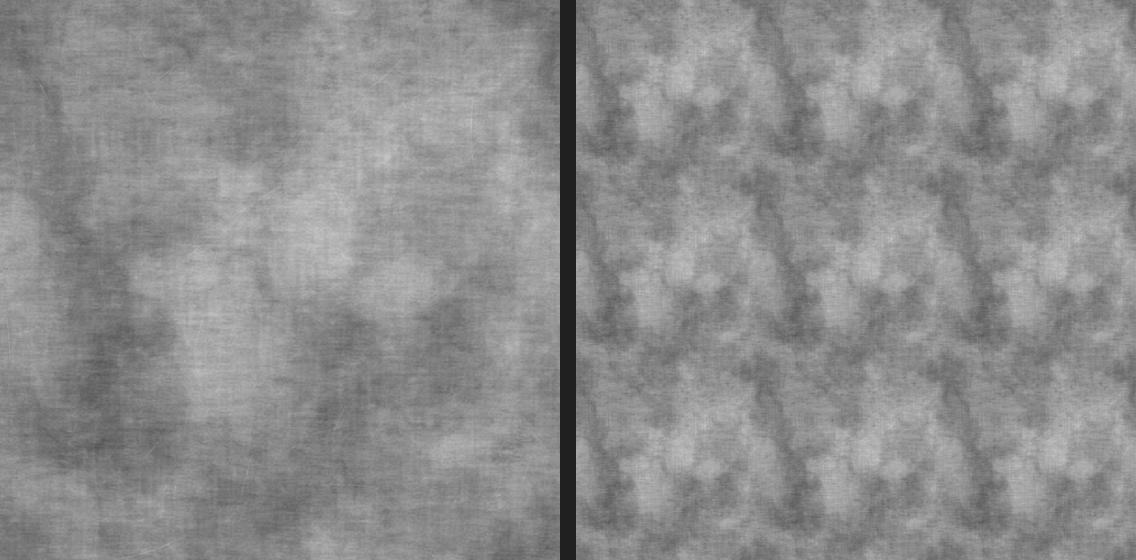
Left, the tile; right, the same tile 3 across and 3 down.
Give the GLSL for this texture, as a Shadertoy shader.

```glsl
float hash(vec2 p) {
    return fract(sin(dot(p, vec2(127.1, 311.7))) * 43758.5453);
}

// Value noise that wraps after a whole number of cells
float noise(vec2 uv, vec2 cells, float seed) {
    vec2 p = uv * cells;
    vec2 cell = floor(p);
    vec2 f = p - cell;
    f = f * f * (3.0 - 2.0 * f);
    vec2 a = mod(cell, cells) + seed;
    vec2 b = mod(cell + 1.0, cells) + seed;
    return mix(mix(hash(a), hash(vec2(b.x, a.y)), f.x),
               mix(hash(vec2(a.x, b.y)), hash(b), f.x), f.y);
}

// Layered noise centred on zero
float fbm(vec2 uv, vec2 cells, int octaves, float gain, float seed) {
    float sum = 0.0, amplitude = 1.0;
    for (int i = 0; i < octaves; i++) {
        sum += amplitude * (noise(uv, cells, seed) - 0.5);
        cells *= 2.0;
        amplitude *= gain;
        seed += 17.3;
    }
    return sum;
}

// Thin, slightly bent hairlines scattered over the wrapping canvas
float scratches(vec2 uv) {
    float light = 0.0;
    for (int i = 0; i < 70; i++) {
        float id = float(i);
        vec2 centre = vec2(hash(vec2(id, 1.7)), hash(vec2(id, 5.3)));
        float angle = 6.2832 * hash(vec2(id, 9.1));
        float halfLength = mix(0.02, 0.12, pow(hash(vec2(id, 12.9)), 2.0));
        float bend = 3.0 * (hash(vec2(id, 15.4)) - 0.5);
        vec2 d = fract(uv - centre + 0.5) - 0.5;
        d = mat2(cos(angle), -sin(angle), sin(angle), cos(angle)) * d;
        float across = abs(d.y - bend * d.x * d.x);
        float line = 1.0 - smoothstep(0.0003, 0.0021, across);
        float taper = 1.0 - smoothstep(0.3, 1.0, abs(d.x) / halfLength);
        light += line * taper * mix(0.3, 1.0, hash(vec2(id, 21.2)));
    }
    return min(light, 1.2);
}

void mainImage(out vec4 fragColor, in vec2 fragCoord) {
    vec2 uv = fragCoord / iResolution.xy;

    // Soft clouds with ragged edges
    vec2 warp = vec2(fbm(uv, vec2(8.0), 4, 0.55, 31.0),
                     fbm(uv, vec2(8.0), 4, 0.55, 67.0));
    float clouds = fbm(uv + 0.07 * warp, vec2(5.0), 7, 0.6, 3.0);
    float tone = 0.57 + 0.215 * clouds;

    // Brushed weave, mostly horizontal
    tone += 0.05 * fbm(uv, vec2(20.0, 130.0), 3, 0.7, 101.0);
    tone += 0.03 * fbm(uv, vec2(120.0, 16.0), 2, 0.7, 143.0);

    // Dark pitting and pale scuffs, each gathered in patches
    float patches = smoothstep(0.3, 0.7, noise(uv, vec2(9.0), 211.0));
    float mottle = fbm(uv + 0.01 * warp, vec2(42.0, 56.0), 4, 0.75, 173.0);
    tone -= 0.05 * smoothstep(0.15, 0.65, mottle) * patches;
    tone += 0.04 * smoothstep(0.15, 0.65, -mottle) * (1.0 - 0.6 * patches);

    // Fine grain and faint hairlines
    tone += 0.055 * (noise(uv, vec2(300.0), 251.0) - 0.5);
    float wear = noise(uv, vec2(40.0), 307.0);
    tone += 0.07 * scratches(uv + 0.004 * warp) * mix(0.3, 1.0, wear);

    fragColor = vec4(vec3(clamp(tone, 0.0, 1.0)), 1.0);
}
```
